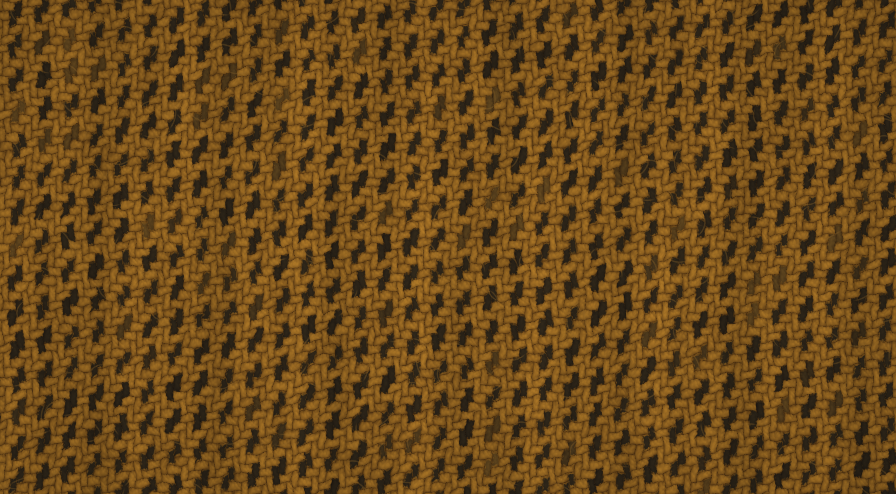
Give the GLSL for this texture, as a WebGL 2 fragment shader.

```glsl
#version 300 es
precision highp float;
// Ochre wool twill with small stepped dark checks, soft yarn relief and stray fibres.
uniform vec2 u_resolution;
out vec4 fragColor;

float hash(vec2 p) {
  p = fract(p * vec2(0.1031, 0.1137));
  p += dot(p, p.yx + 33.33);
  return fract((p.x + p.y) * p.x * 47.3);
}

vec2 hash2(vec2 p) {
  return vec2(hash(p + 7.3), hash(p.yx + 91.7));
}

// Distance to the nearest scattered point
float cellular(vec2 p) {
  vec2 cell = floor(p);
  float nearest = 2.0;
  for (int y = -1; y <= 1; y++)
    for (int x = -1; x <= 1; x++) {
      vec2 c = cell + vec2(x, y);
      nearest = min(nearest, length(c + hash2(c) - p));
    }
  return nearest;
}

float box(vec2 p, vec2 halfSize) {
  vec2 d = abs(p) - halfSize;
  return length(max(d, 0.0)) + min(max(d.x, d.y), 0.0);
}

// Uneven tension in the cloth, in thread units
vec2 sway(vec2 t) {
  vec2 slow = vec2(sin(t.y * 0.21 + sin(t.x * 0.07) * 2.0), sin(t.x * 0.13 + t.y * 0.05));
  vec2 quick = vec2(sin(t.y * 1.3 + t.x * 0.6), sin(t.x * 1.1 - t.y * 0.7));
  return 0.3 * slow + 0.13 * quick + 0.07 * sin(t.yx * 2.7 + t * 1.9);
}

// Relief in x, yarn tone in y, for a two-over two-under twill
vec2 twill(vec2 t) {
  vec2 ij = floor(t);
  bool warpUp = mod(ij.x - ij.y, 4.0) < 2.0;
  float run = warpUp ? t.y - ij.x + 2.0 : t.x - ij.y - 1.0;
  float along = mod(run, 4.0) - 2.0;
  float across = (warpUp ? fract(t.x) : fract(t.y)) * 2.0 - 1.0;
  vec2 id = warpUp ? vec2(ij.x, floor(run / 4.0)) : vec2(floor(run / 4.0) + 211.0, ij.y);
  float relief = sqrt(max((1.0 - across * across) * (1.0 - pow(abs(along), 3.0)), 0.0));
  float twist = sin(along * 8.0 + across * 4.0 + hash(id) * 6.0);
  return vec2(relief, hash(id + 3.0) - 0.5 + 0.25 * twist);
}

// Two upright floats, the right one a step higher
float darkCheck(vec2 t) {
  vec2 id = floor(t / 4.0);
  vec2 p = mod(t, 4.0) - vec2(2.0, 1.5);
  float size = mix(0.78, 1.04, hash(id + 17.0));
  vec2 halfSize = vec2(0.52, 0.93) * size;
  float d = min(box(p + vec2(0.47, 0.5), halfSize), box(p - vec2(0.47, 0.5), halfSize));
  float strength = 1.0 - 0.45 * smoothstep(0.8, 1.0, hash(id + 5.0));
  return strength * (1.0 - smoothstep(-0.16, 0.2, d));
}

// Fine curved hairs lying loose on the surface
float hairs(vec2 p) {
  vec2 cell = floor(p);
  float cover = 0.0;
  for (int y = -1; y <= 1; y++)
    for (int x = -1; x <= 1; x++) {
      vec2 c = cell + vec2(x, y);
      vec2 d = p - c - hash2(c);
      float angle = hash(c + 41.0) * 6.283;
      d = mat2(cos(angle), sin(angle), -sin(angle), cos(angle)) * d;
      float bend = abs(d.y - 0.5 * (hash(c + 53.0) - 0.5) * d.x * d.x * 4.0);
      float hair = (1.0 - smoothstep(0.01, 0.06, bend)) * (1.0 - smoothstep(0.3, 0.6, abs(d.x)));
      cover = max(cover, hair * step(0.6, hash(c + 67.0)));
    }
  return cover;
}

void main() {
  vec2 uv = gl_FragCoord.xy / u_resolution;
  vec2 square = uv * vec2(1.816, 1.0);

  // 34 checks across, nearly 15 down, rows climbing to the right
  vec2 cells = vec2(uv.x * 34.0 - 0.15, uv.y * 14.8 + 0.06);
  cells.y -= 0.14 * cells.x;
  vec2 t = cells * 4.0 + 400.0;
  t += sway(t);

  float fuzz = cellular(t * 2.3) - 0.45;
  vec2 yarn = twill(t + 0.12 * fuzz);
  float check = darkCheck(t + 0.3 * fuzz);

  // Ochre and near-black yarns, shaded by their relief
  float light = clamp(yarn.x + 0.22 * yarn.y - 0.3 * fuzz, 0.0, 1.15);
  vec3 ochre = mix(vec3(0.30, 0.19, 0.065), vec3(0.575, 0.395, 0.13), light);
  vec3 dark = mix(vec3(0.10, 0.08, 0.06), vec3(0.165, 0.135, 0.09), light);
  vec3 color = mix(ochre, dark, check);
  color = mix(color, vec3(0.56, 0.40, 0.16), 0.3 * hairs(square * 24.0));

  // Faint lengthwise bands and dimmer corners
  color *= 1.0 + 0.035 * sin(uv.x * 43.0 + sin(uv.y * 5.0)) + 0.025 * sin(uv.x * 97.0);
  vec2 fromCentre = uv - 0.5;
  color *= 1.05 - 0.28 * dot(fromCentre, fromCentre);
  fragColor = vec4(color, 1.0);
}
```
